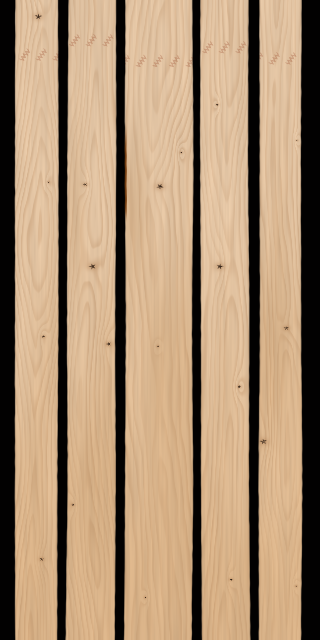
A Shadertoy shader for this texture:

```glsl
const vec3 PALE = vec3(0.885, 0.768, 0.640);
const vec3 HONEY = vec3(0.850, 0.700, 0.535);
const vec3 GRAIN = vec3(0.700, 0.510, 0.340);
const vec3 KNOT = vec3(0.200, 0.135, 0.090);
const vec3 BARK = vec3(0.500, 0.270, 0.080);
const vec3 CHALK = vec3(0.660, 0.390, 0.270);
const vec3 GAP = vec3(0.006, 0.002, 0.002);

const int BOARD_COUNT = 5;
// Per board: centre, half width, main knot across (-1..1), main knot height (0..2)
const vec4 BOARDS[BOARD_COUNT] = vec4[BOARD_COUNT](
    vec4(0.1145, 0.0675, 0.08, 1.948),
    vec4(0.2860, 0.0760, 0.04, 1.167),
    vec4(0.4965, 0.1055, 0.03, 1.417),
    vec4(0.7035, 0.0755, -0.22, 1.167),
    vec4(0.8765, 0.0665, -0.80, 0.620));
const float LEAN[BOARD_COUNT] = float[BOARD_COUNT](0.002, 0.003, 0.001, -0.002, 0.0);

const float EDGE_WOBBLE = 0.005;
const float RING_DENSITY = 5.0;
const float RING_STRENGTH = 0.30;
const float FIBRE_STRENGTH = 0.045;
const float KNOT_SIZE = 0.012;
const int KNOTS_PER_BOARD = 4;
const float CHALK_SPACING = 0.052;

float hash(vec2 p) {
    vec3 q = fract(p.xyx * 0.1031);
    q += dot(q, q.yzx + 33.33);
    return fract((q.x + q.y) * q.z);
}

float noise(vec2 p) {
    vec2 i = floor(p), f = fract(p);
    f = f * f * (3.0 - 2.0 * f);
    return mix(mix(hash(i), hash(i + vec2(1, 0)), f.x),
               mix(hash(i + vec2(0, 1)), hash(i + vec2(1, 1)), f.x), f.y);
}

// Knot position in xy and radius in z; the first is the main one
vec3 knotAt(int k, vec4 board, float seed) {
    if (k == 0) return vec3(board.x + board.z * board.y, board.w, KNOT_SIZE);
    vec2 cell = vec2(seed, float(k) * 7.0);
    float across = 1.7 * hash(cell) - 0.85;
    float height = (float(k) - 0.8 + 0.6 * hash(cell + 3.1)) * 0.62;
    return vec3(board.x + across * board.y, height,
                KNOT_SIZE * mix(0.2, 0.75, hash(cell + 5.7)));
}

// Faint slanted squiggles in a row
float chalkMarks(vec2 p, float rowHeight, float px) {
    vec2 q = vec2(mod(p.x, CHALK_SPACING) - 0.5 * CHALK_SPACING, p.y - rowHeight);
    q = mat2(0.60, -0.80, 0.80, 0.60) * q;
    float d = abs(q.y - 0.004 * cos(q.x * 620.0)) * 0.5;
    float ends = 1.0 - smoothstep(0.018, 0.023, abs(q.x));
    return ends * (1.0 - smoothstep(0.0006, 0.0006 + px, d));
}

void mainImage(out vec4 fragColor, in vec2 fragCoord) {
    vec2 p = fragCoord / iResolution.xy * vec2(1.0, 2.0);
    float px = 1.0 / iResolution.x;

    // Nearest board
    int id = 0;
    float nearest = 10.0;
    for (int i = 0; i < BOARD_COUNT; i++) {
        float d = abs(p.x - BOARDS[i].x) - BOARDS[i].y;
        if (d < nearest) { nearest = d; id = i; }
    }
    vec4 board = BOARDS[id];
    float seed = float(id) * 17.0 + 5.0;
    float x = p.x - board.x - LEAN[id] * (p.y - 1.0);
    float u = x / board.y;

    // Slightly uneven sawn edges
    float side = x < 0.0 ? 0.0 : 9.0;
    float wobble = noise(vec2(seed + side, p.y * 2.0)) - 0.5
                 + 0.25 * (noise(vec2(seed + side, p.y * 45.0)) - 0.5);
    float inside = board.y + EDGE_WOBBLE * wobble - abs(x);

    // Arched growth rings, pushed aside by knots
    float pith = 0.9 * (noise(vec2(seed, p.y * 1.4)) - 0.5);
    float rings = RING_DENSITY * sqrt((u - pith) * (u - pith) + 0.02)
                + 6.0 * noise(vec2(seed + 40.0, p.y * 1.6))
                + 1.8 * noise(vec2(u * 1.6 + seed, p.y * 4.0))
                + 0.3 * noise(vec2(u * 6.0 + seed, p.y * 14.0));
    float knot = 0.0, halo = 0.0;
    for (int k = 0; k < KNOTS_PER_BOARD; k++) {
        vec3 spot = knotAt(k, board, seed);
        vec2 q = (p - spot.xy) / spot.z;
        float r = length(q * vec2(0.85, 1.1));
        float star = 0.72 + 0.28 * cos(5.0 * atan(q.y, q.x + 0.001) + seed);
        float speckle = 0.45 + 0.55 * noise(q * 3.0 + seed);
        knot = max(knot, speckle * (1.0 - smoothstep(0.35, 1.0, r / star)));
        halo = max(halo, exp(-0.7 * r * r));
        rings += 1.6 * exp(-0.12 * dot(q * vec2(1.0, 0.45), q * vec2(1.0, 0.45)));
    }
    float t = fract(rings);
    float line = smoothstep(0.35, 0.85, t) * (1.0 - smoothstep(0.85, 1.0, t));
    line *= 1.0 - smoothstep(0.3, 0.9, fwidth(rings));
    line *= 0.35 + 0.65 * noise(vec2(u * 2.0 + seed, p.y * 3.0 + 8.0));

    // Wood tone, growing warmer towards the bottom
    float patches = noise(vec2(u * 1.5 + seed, p.y * 2.2)) - 0.5;
    float tint = hash(vec2(seed, 2.0)) - 0.5;
    float pale = smoothstep(0.1, 1.8, p.y + 0.8 * patches + 0.3 * tint);
    vec3 color = mix(HONEY, PALE, pale);
    color *= 1.0 + 0.03 * patches;
    color = mix(color, GRAIN, RING_STRENGTH * line);
    float fibre = noise(vec2(p.x * 230.0, p.y * 9.0)) + noise(vec2(p.x * 110.0, p.y * 4.0)) - 1.0;
    color *= 1.0 + FIBRE_STRENGTH * fibre;

    // Chalk row, knots and a strip of bark on the middle board
    float rowHeight = 1.84 + 0.07 * (hash(vec2(seed, 11.0)) - 0.5);
    color = mix(color, CHALK, 0.38 * chalkMarks(p, rowHeight, px));
    color = mix(color, GRAIN, 0.45 * halo);
    color = mix(color, KNOT, knot);
    float bark = smoothstep(1.30, 1.36, p.y) * (1.0 - smoothstep(1.52, 1.62, p.y));
    bark *= float(id == 2 && x < 0.0) * (1.0 - smoothstep(0.004, 0.008, inside));
    color = mix(color, BARK, bark);

    // Shaded rim against the dark gap
    color *= mix(0.78, 1.0, smoothstep(0.0, 0.005, inside));
    color = mix(GAP, color, smoothstep(-0.7 * px, 0.7 * px, inside));
    fragColor = vec4(color, 1.0);
}
```
